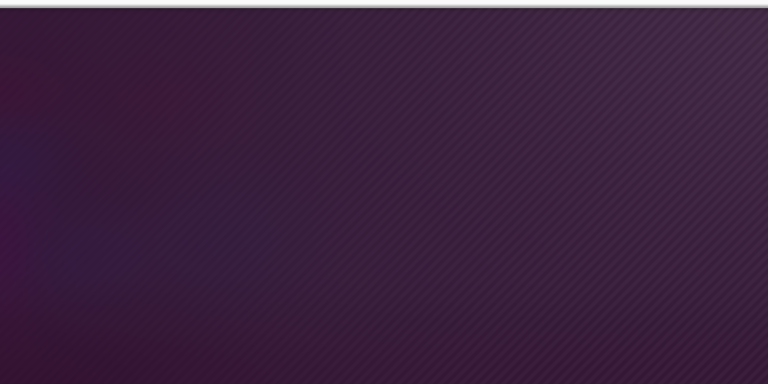
This background is drawn by a Shadertoy shader. Its source:

```glsl
float glow(vec2 p, vec2 centre, vec2 radius) {
    vec2 d = (p - centre) / radius;
    return exp(-dot(d, d));
}

// Soft diagonal stripes, from -1 to 1
float stripes(vec2 p) {
    float phase = abs(fract((p.x - p.y) / 0.0273) - 0.5);
    return smoothstep(0.1, 0.4, phase) * 2.0 - 1.0;
}

void mainImage(out vec4 fragColor, in vec2 fragCoord) {
    vec2 p = fragCoord / iResolution.y;
    float across = fragCoord.x / iResolution.x;
    float pixel = 1.0 / iResolution.y;

    // Plum base, paler towards the upper right
    vec3 color = mix(vec3(0.212, 0.092, 0.215), vec3(0.222, 0.120, 0.235), smoothstep(0.0, 0.5, across));
    color += vec3(0.038, 0.042, 0.036) * glow(p, vec2(2.0, 1.0), vec2(0.75, 0.6));
    color -= vec3(0.010, 0.020, 0.020) * (1.0 - smoothstep(0.0, 0.3, p.y));

    // Violet and magenta tints along the left side
    color += vec3(-0.012, 0.010, 0.030) * glow(p, vec2(0.02, 0.58), vec2(0.16, 0.12));
    color += vec3(-0.008, 0.010, 0.026) * glow(p, vec2(0.20, 0.33), vec2(0.18, 0.14));
    color += vec3(-0.008, 0.006, 0.018) * glow(p, vec2(0.58, 0.38), vec2(0.20, 0.16));
    color += vec3(0.022, -0.014, 0.020) * glow(p, vec2(0.0, 0.36), vec2(0.10, 0.18));
    color += vec3(0.020, -0.012, -0.004) * glow(p, vec2(0.0, 0.76), vec2(0.14, 0.08));
    color += vec3(0.012, -0.004, -0.004) * glow(p, vec2(0.42, 0.74), vec2(0.16, 0.10));

    // Stripes strengthen to the right
    color += stripes(p) * mix(0.003, 0.013, smoothstep(0.0, 0.9, across));

    // Pale strip on the top edge and its narrow shadow
    float depth = 1.0 - p.y;
    color *= 1.0 - 0.35 * exp(-max(depth - 0.021, 0.0) / 0.004);
    vec3 strip = vec3(mix(0.98, 0.62, smoothstep(0.008, 0.021, depth)));
    color = mix(strip, color, smoothstep(-0.5, 0.5, (depth - 0.0215) / pixel));

    fragColor = vec4(color, 1.0);
}
```
